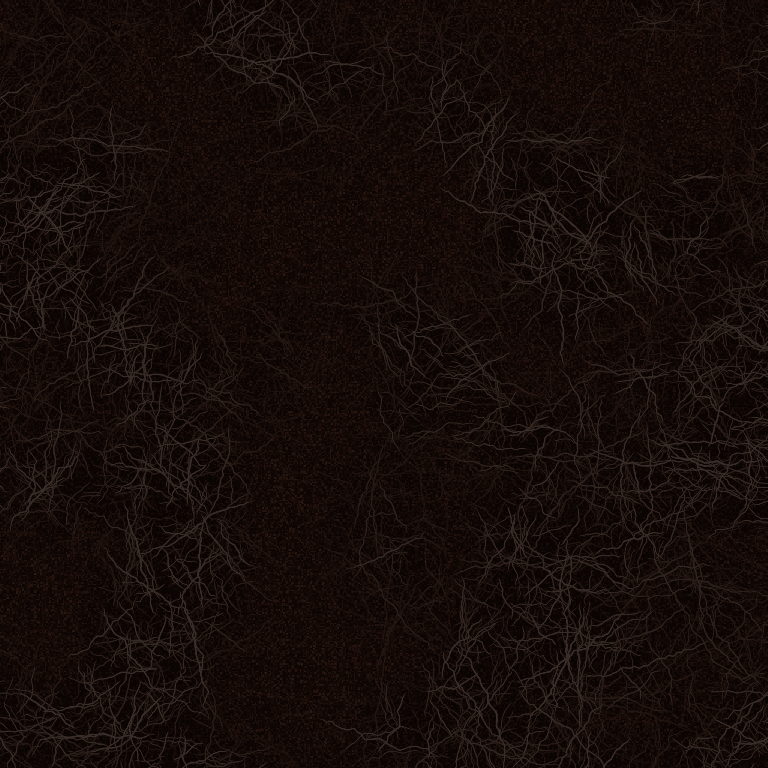
A WebGL 1 fragment shader for this texture:

```glsl
precision highp float;
// Dark worn leather: speckled near-black ground under clustered, jagged pale creases.

uniform vec2 u_resolution;

const int CREASES_PER_CELL = 5;
const float GRAIN_CELLS = 512.0;

const vec3 PIT_BLACK = vec3(0.034, 0.012, 0.008);
const vec3 GROUND_BROWN = vec3(0.052, 0.019, 0.013);
const vec3 SPECK_RED = vec3(0.160, 0.070, 0.045);
const vec3 SPECK_TAN = vec3(0.165, 0.110, 0.085);
const vec3 CREASE_BROWN = vec3(0.150, 0.088, 0.064);
const vec3 CREASE_GREY = vec3(0.218, 0.178, 0.162);

float hash(vec2 p) {
  vec3 q = fract(vec3(p.xyx) * 0.1031);
  q += dot(q, q.yzx + 33.33);
  return fract((q.x + q.y) * q.z);
}

vec4 hash4(vec2 p) {
  vec4 q = fract(vec4(p.xyxy) * vec4(0.1031, 0.1030, 0.0973, 0.1099));
  q += dot(q, q.wzxy + 33.33);
  return fract((q.xxyz + q.yzzw) * q.zywx);
}

float valueNoise(vec2 p) {
  vec2 i = floor(p);
  vec2 f = fract(p);
  f = f * f * (3.0 - 2.0 * f);
  float low = mix(hash(i), hash(i + vec2(1.0, 0.0)), f.x);
  float high = mix(hash(i + vec2(0.0, 1.0)), hash(i + 1.0), f.x);
  return mix(low, high, f.y);
}

// Piecewise linear noise keeps the kinks of a crease angular.
float kinkNoise(float x, float seed) {
  float i = floor(x);
  return mix(hash(vec2(i, seed)), hash(vec2(i + 1.0, seed)), fract(x)) - 0.5;
}

// How heavily the leather is creased around a point.
float wear(vec2 p) {
  float n = 0.65 * valueNoise(p * 6.0 + 3.7) + 0.35 * valueNoise(p * 13.0 + 41.2);
  return smoothstep(0.28, 0.72, n);
}

// Coverage of one tapered crease; p is relative to its centre.
float crease(vec2 p, float angle, float halfLength, float halfWidth,
             float bend, float seed, float pixel) {
  vec2 along = vec2(cos(angle), sin(angle));
  float x = dot(p, along);
  float y = dot(p, vec2(-along.y, along.x));
  float t = x / halfLength;
  if (abs(t) > 1.0 || abs(y) > 0.4 * halfLength + 0.01) return 0.0;
  y += bend * halfLength * (t * t - 0.3);
  y += 0.0085 * kinkNoise(x * 62.0 + 50.0, seed);
  y += 0.0034 * kinkNoise(x * 170.0 + 90.0, seed + 17.0);
  float taper = 1.0 - t * t;
  float width = halfWidth * (0.55 + 0.45 * taper);
  float line = 1.0 - smoothstep(max(width - 0.7 * pixel, 0.0), width + 0.7 * pixel, abs(y));
  return line * smoothstep(0.0, 0.45, taper);
}

// Strongest crease from a scattered grid; each cell holds a loose bundle.
float creaseLayer(vec2 uv, float cells, float halfWidth, float strength,
                  float seed, float pixel) {
  vec2 home = floor(uv * cells);
  float ink = 0.0;
  for (int j = -1; j <= 1; j++) {
    for (int i = -1; i <= 1; i++) {
      vec2 cell = home + vec2(float(i), float(j));
      vec4 bundle = hash4(cell + seed);
      for (int k = 0; k < CREASES_PER_CELL; k++) {
        float id = seed + 31.7 * float(k + 1);
        vec4 place = hash4(cell + id);
        vec4 form = hash4(cell.yx + id + 71.3);
        vec2 spot = mix(place.xy, bundle.xy, 0.35);
        vec2 centre = (cell + spot) / cells;
        float angle = 6.2832 * bundle.z + 2.2 * (place.z - 0.5);
        angle += 1.57 * step(0.75, form.w);
        float halfLength = mix(0.32, 0.92, form.x) / cells;
        float line = crease(uv - centre, angle, halfLength, halfWidth,
                            0.5 * (form.y - 0.5), place.w * 400.0 + id, pixel);
        if (line > 0.0) {
          float weight = mix(0.3, 1.0, wear(centre)) * mix(0.55, 1.0, form.z);
          ink = max(ink, line * weight * strength);
        }
      }
    }
  }
  return ink;
}

// Fine speckle, sparser where the leather is heavily creased.
vec3 speckledGround(vec2 uv, float worn) {
  vec2 grain = floor(uv * GRAIN_CELLS);
  float speck = pow(hash(grain + 9.0), 3.0) * mix(1.0, 0.5, worn);
  vec3 speckColor = mix(SPECK_RED, SPECK_TAN, hash(grain.yx + 205.0));
  return mix(mix(GROUND_BROWN, PIT_BLACK, worn), speckColor, speck);
}

void main() {
  float pixel = 1.0 / min(u_resolution.x, u_resolution.y);
  vec2 uv = gl_FragCoord.xy * pixel;

  float ink = creaseLayer(uv, 9.0, 0.00125, 1.0, 11.0, pixel);
  ink = max(ink, creaseLayer(uv, 15.0, 0.00105, 0.95, 137.0, pixel));
  ink = max(ink, creaseLayer(uv, 24.0, 0.00085, 0.75, 263.0, pixel));

  vec3 ground = speckledGround(uv, wear(uv));
  vec3 creaseColor = mix(CREASE_BROWN, CREASE_GREY, smoothstep(0.25, 0.85, ink));
  gl_FragColor = vec4(mix(ground, creaseColor, smoothstep(0.0, 0.8, ink)), 1.0);
}
```
